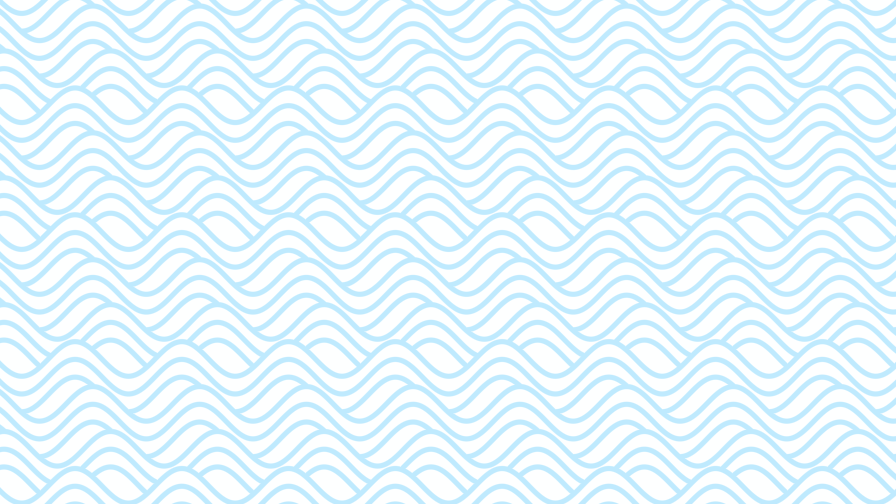
Give the GLSL for this pattern, as a Shadertoy shader.

```glsl
const float TAU = 6.2831853;
const vec2 TILE = vec2(0.2118, 0.2517);       // repeat size, in canvas heights
const vec2 FIRST_CREST = vec2(0.149, 0.1745); // measured from the top left
const float AMPLITUDE = 0.0343;
const float LINE_SPACING = 0.0352;
const float LINE_WIDTH = 0.0102;
const vec3 PAPER = vec3(0.995, 1.0, 1.0);
const vec3 SKY_BLUE = vec3(0.75, 0.918, 0.995);

// Signed distance below a wave with its crest at the origin, y pointing down
float waveDistance(vec2 p, float period, float amplitude) {
    float angle = TAU * p.x / period;
    float height = amplitude * (1.0 - cos(angle));
    float slope = amplitude * TAU / period * sin(angle);
    return (p.y - height) / sqrt(1.0 + slope * slope);
}

float strokeMask(float d, float width, float blur) {
    return 1.0 - smoothstep(-blur, blur, abs(d) - 0.5 * width);
}

// Paints an opaque band of three parallel waves over the ink behind it
float paintBand(float ink, vec2 p, float blur) {
    float edge = waveDistance(p, TILE.x, AMPLITUDE);
    ink *= 1.0 - smoothstep(-blur, blur, edge);
    for (int i = 0; i < 3; i++) {
        vec2 q = p - vec2(0.0, float(i) * LINE_SPACING);
        float d = waveDistance(q, TILE.x, AMPLITUDE);
        ink = max(ink, strokeMask(d, LINE_WIDTH, blur));
    }
    return ink;
}

void mainImage(out vec4 fragColor, in vec2 fragCoord) {
    vec2 p = vec2(fragCoord.x, iResolution.y - fragCoord.y) / iResolution.y;
    float blur = 0.75 / iResolution.y;
    p -= FIRST_CREST;
    p.y = mod(p.y, TILE.y);

    // Lower bands overlap the ones above; each drifts a sixth of a wave
    float ink = 0.0;
    for (int row = -1; row <= 1; row++) {
        for (int band = 0; band < 3; band++) {
            float k = float(band);
            vec2 crest = vec2(k / 6.0, float(row) + k * 0.354) * TILE;
            ink = paintBand(ink, p - crest, blur);
        }
    }
    fragColor = vec4(mix(PAPER, SKY_BLUE, ink), 1.0);
}
```
